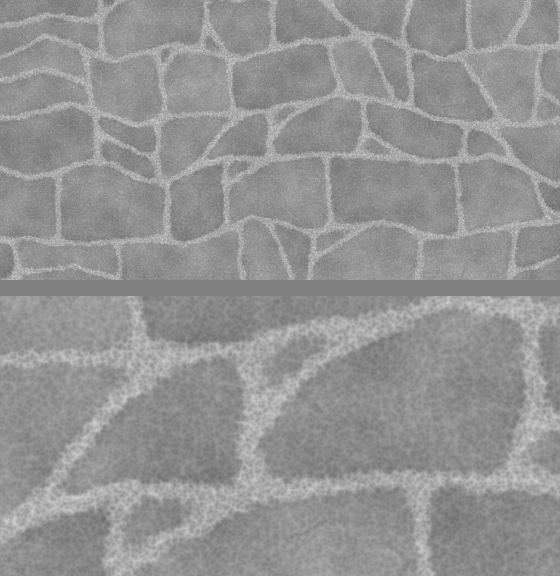
Top, the full canvas; bottom, a detail of the centre.
Give the GLSL for this texture, as a Shadertoy shader.

```glsl
const float COURSE_HEIGHT = 0.212;
const float STONE_WIDTH = 0.33;
const float COURSE_WANDER = 0.60;
const float JOINT_JITTER = 0.60;
const float JOINT_SLANT = 0.32;
const float MORTAR_HALF_WIDTH = 0.0105;
const float MORTAR_SOFTNESS = 0.0055;
const float CORNER_ROUNDING = 0.034;
const float STONE_GREY = 0.572;
const float MORTAR_GREY = 0.685;
const float TONE_SPREAD = 0.055;
const float MOTTLE = 0.15;
const float GRAIN = 0.13;
const float CREASE_DEPTH = 0.045;
const float RIM_SHADE = 0.035;

float hash(vec2 p) {
    vec3 q = fract(p.xyx * vec3(0.1031, 0.1030, 0.0973));
    q += dot(q, q.yzx + 33.33);
    return fract((q.x + q.y) * q.z);
}

// Distances to the nearest and second nearest scattered points
vec2 cellular(vec2 p) {
    vec2 cell = floor(p), nearest = vec2(9.0);
    for (int y = -1; y <= 1; y++)
    for (int x = -1; x <= 1; x++) {
        vec2 c = cell + vec2(x, y);
        float d = length(c + vec2(hash(c), hash(c + 71.3)) - p);
        nearest = d < nearest.x ? vec2(d, nearest.x) : vec2(nearest.x, min(nearest.y, d));
    }
    return nearest;
}

// Layered sines that roughen straight lines
vec2 wobble(vec2 p) {
    vec2 sum = vec2(0.0);
    float amp = 0.0055, freq = 17.0;
    for (int i = 0; i < 4; i++) {
        sum += amp * sin(p.yx * freq + 1.7 * sin(p * freq * 0.63 + float(i)));
        p = mat2(0.8, 0.6, -0.6, 0.8) * p;
        amp *= 0.55;
        freq *= 2.1;
    }
    return sum;
}

float mottle(vec2 p) {
    float sum = 0.0, amp = 0.5;
    for (int i = 0; i < 4; i++) {
        sum += amp * (cellular(p).x - 0.47);
        p = mat2(1.6, 1.2, -1.2, 1.6) * p + 5.3;
        amp *= 0.68;
    }
    return sum;
}

float roundMin(float a, float b) {
    float h = max(CORNER_ROUNDING - abs(a - b), 0.0) / CORNER_ROUNDING;
    return min(a, b) - 0.25 * h * h * CORNER_ROUNDING;
}

// Kinked bed joint below course k
float bedLine(float k, float x) {
    float s = x * 1.4 + 0.37 * k, i = floor(s);
    float lift = mix(hash(vec2(i, k) + 3.0), hash(vec2(i + 1.0, k) + 3.0), fract(s));
    return k + COURSE_WANDER * (lift - 0.5);
}

// Slanted joint to the left of stone j in course k
float jointLine(float j, float k, float y) {
    vec2 id = vec2(j, k);
    return j + JOINT_JITTER * (hash(id + 11.0) - 0.5)
             + JOINT_SLANT * (hash(id + 29.0) - 0.5) * (y - k - 0.5);
}

// Line that breaks some stones: xy is its normal, z its offset
vec3 splitLine(vec2 id) {
    float kind = hash(id + 43.0), r = hash(id + 57.0);
    vec2 side = vec2(hash(id + 61.0) < 0.5 ? -1.0 : 1.0, hash(id + 83.0) < 0.5 ? -1.0 : 1.0);
    if (kind < 0.17) return vec3(0.2 * side.x, 1.0, 0.6 * (r - 0.5));
    if (kind < 0.30) return vec3(1.0, 0.4 * side.y, 0.8 * (r - 0.5));
    if (kind < 0.62) return vec3(side, mix(0.95, 1.4, r));
    return vec3(side, 9.0);
}

void mainImage(out vec4 fragColor, in vec2 fragCoord) {
    vec2 p = fragCoord / iResolution.y;
    vec2 size = vec2(STONE_WIDTH, COURSE_HEIGHT);
    vec2 g = (p + wobble(p)) / size + vec2(20.3, 20.15);

    // Course and stone that hold this point
    float k = floor(g.y);
    if (g.y < bedLine(k, g.x)) k -= 1.0;
    else if (g.y > bedLine(k + 1.0, g.x)) k += 1.0;
    float x = g.x + 3.0 * hash(vec2(k, 5.0));
    float j = floor(x);
    if (x < jointLine(j, k, g.y)) j -= 1.0;
    else if (x > jointLine(j + 1.0, k, g.y)) j += 1.0;

    // Distance to the stone edge
    vec2 low = (vec2(x, g.y) - vec2(jointLine(j, k, g.y), bedLine(k, g.x))) * size;
    vec2 high = (vec2(jointLine(j + 1.0, k, g.y), bedLine(k + 1.0, g.x)) - vec2(x, g.y)) * size;
    vec2 halfSize = max(0.5 * (low + high), 0.001);
    vec2 local = 0.5 * (low - high) / halfSize;
    vec3 split = splitLine(vec2(j, k));
    float cut = (dot(local, split.xy) - split.z) / length(split.xy / halfSize);
    float edge = roundMin(min(low.x, high.x), min(low.y, high.y));
    edge = roundMin(edge, abs(cut));
    vec2 id = vec2(j, k) + (cut > 0.0 ? 97.0 : 0.0);

    // Stone face: tone, tilt, mottling and creases
    float blotch = mottle(p * 7.0 + id * 3.7);
    vec2 facet = cellular(p * 8.0 + id * 5.1 + 25.0 * wobble(p * 0.7));
    float crease = (1.0 - smoothstep(0.0, 0.09, facet.y - facet.x)) * step(0.45, hash(id + 17.0));
    float stone = STONE_GREY + TONE_SPREAD * (hash(id + 7.0) - 0.5) + MOTTLE * blotch;
    stone += 0.025 * dot(local, vec2(hash(id + 31.0), hash(id + 37.0)) - 0.5);
    stone -= CREASE_DEPTH * crease * smoothstep(-0.15, 0.2, blotch);
    stone -= RIM_SHADE * exp(-max(edge - MORTAR_HALF_WIDTH, 0.0) * 75.0) * hash(id + 23.0);

    // Rough mortar and fine grain over both
    float speckle = cellular(p * 105.0).x - 0.47;
    float dust = cellular(p * 190.0 + 40.0).x - 0.47;
    float grain = GRAIN * (0.55 * speckle + 0.6 * dust);
    float width = MORTAR_HALF_WIDTH * (1.0 + 0.9 * blotch) + 0.004 * speckle;
    float soft = max(MORTAR_SOFTNESS, 0.75 / iResolution.y);
    float mortar = 1.0 - smoothstep(width - soft, width + soft, edge);
    float grey = mix(stone, MORTAR_GREY + 0.10 * blotch, mortar) + grain * (1.0 + 0.8 * mortar);
    fragColor = vec4(vec3(clamp(grey, 0.0, 1.0)), 1.0);
}
```
